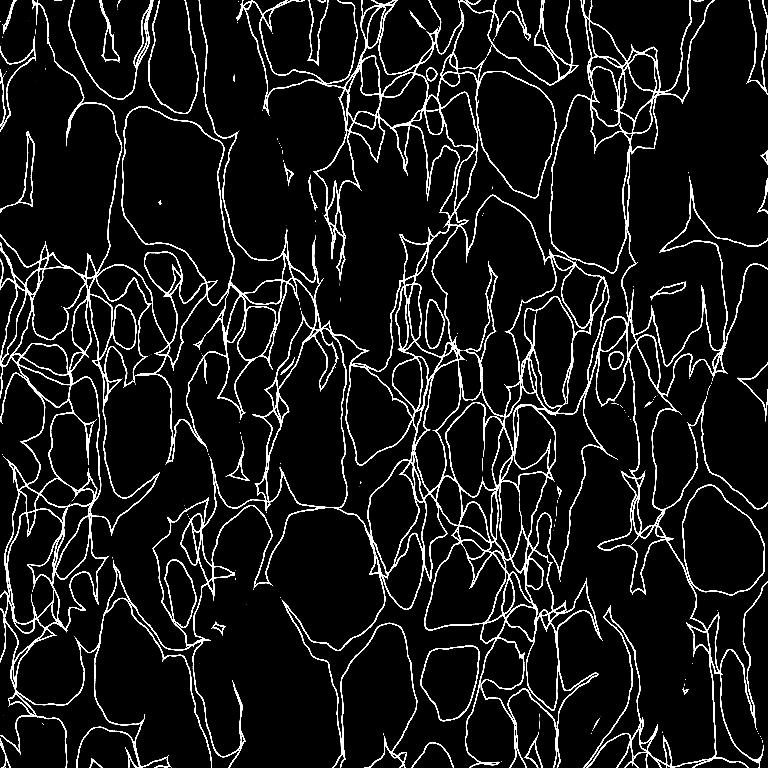
Reproduce this texture map procedurally as a WebGL 2 fragment shader.

```glsl
#version 300 es
precision highp float;

uniform vec2 u_resolution;
out vec4 fragColor;

#define LARGE_CELLS vec2(11.0, 5.8)
#define FINE_CELLS vec2(22.0, 11.0)
#define SIZE_SPREAD 0.45
#define ROUNDING 8.0
#define GAP 0.38
#define GAP_CUTOFF 0.39
#define HALF_WIDTH 0.00108
#define SOFTNESS 0.00012
#define BEND 0.030
#define RIPPLE 0.009
#define GRIT 0.0026

float hash(vec2 p) {
    vec3 q = fract(vec3(p.xyx) * 0.1031);
    q += dot(q, q.yzx + 33.33);
    return fract((q.x + q.y) * q.z);
}

vec2 hash2(vec2 p) {
    return vec2(hash(p), hash(p + 57.7));
}

float noise(vec2 p) {
    vec2 i = floor(p);
    vec2 f = fract(p);
    f = f * f * (3.0 - 2.0 * f);
    float low = mix(hash(i), hash(i + vec2(1.0, 0.0)), f.x);
    float high = mix(hash(i + vec2(0.0, 1.0)), hash(i + 1.0), f.x);
    return mix(low, high, f.y);
}

vec2 wobble(vec2 p) {
    return vec2(noise(p), noise(p + 83.1)) - 0.5;
}

// Distance to the rims of packed, rounded grains; a negative gap breaks the rim
float rimDistance(vec2 uv, vec2 scale, float seed, float hide) {
    vec2 p = uv * scale + seed;
    vec2 cell = floor(p);
    float nearest = 1e3;
    vec2 nearestDir = vec2(0.0);
    float weightSum = 0.0;
    vec2 dirSum = vec2(0.0);
    for (int y = -2; y <= 2; y++) {
        for (int x = -2; x <= 2; x++) {
            vec2 id = cell + vec2(x, y);
            vec2 away = p - id - 0.1 - 0.8 * hash2(id);
            float range = length(away);
            vec2 dir = away / max(range, 1e-4);
            float d = range - SIZE_SPREAD * hash(id + 17.3);
            float weight = exp(-ROUNDING * d);
            weightSum += weight;
            dirSum += weight * dir;
            if (d < nearest) {
                nearest = d;
                nearestDir = dir;
            }
        }
    }

    // Smooth minimum over all other grains rounds the corners
    float ownWeight = exp(-ROUNDING * nearest);
    float otherWeight = max(weightSum - ownWeight, 1e-6);
    vec2 otherDir = (dirSum - ownWeight * nearestDir) / otherWeight;
    float border = -log(otherWeight) / ROUNDING - nearest;

    float opening = 0.8 * noise(p * 1.6 + 9.2) + 0.2 * noise(p * 5.0 + 3.7);
    float gap = GAP * (opening - GAP_CUTOFF) - hide;

    // Slope per canvas unit keeps the stroke width even
    vec2 lean = otherDir * -1.0 + nearestDir;
    vec2 slope = vec2(dot(lean, dFdx(p)) + dFdx(gap), dot(lean, dFdy(p)) + dFdy(gap));
    slope -= 2.0 * vec2(dot(lean, dFdx(p)), dot(lean, dFdy(p)));
    slope = vec2(slope.x - 2.0 * dFdx(gap), slope.y - 2.0 * dFdy(gap));
    return abs(border - gap) / max(length(slope * u_resolution), 0.6 * scale.y);
}

void main() {
    vec2 uv = gl_FragCoord.xy / u_resolution;

    // Bends, ripples and grit make the outlines irregular
    vec2 bent = uv + BEND * wobble(uv * vec2(11.0, 8.0));
    bent += RIPPLE * wobble(uv * vec2(42.0, 36.0) + 5.0);
    bent += GRIT * wobble(uv * 110.0 + 21.0);

    // Fine fragments gather in small patches, mostly toward the left
    float patchLevel = noise(uv * vec2(12.0, 7.0) + 31.0) + 0.25 * (uv.x - 0.45);
    float hideFine = 0.3 * smoothstep(0.4, 0.62, patchLevel);

    float large = rimDistance(bent, LARGE_CELLS, 40.0, 0.0);
    float fine = rimDistance(bent, FINE_CELLS, 120.0, hideFine);

    // Crisp white strokes on black
    float d = min(large, fine);
    float stroke = 1.0 - smoothstep(HALF_WIDTH - SOFTNESS, HALF_WIDTH + SOFTNESS, d);
    fragColor = vec4(vec3(stroke), 1.0);
}
```
